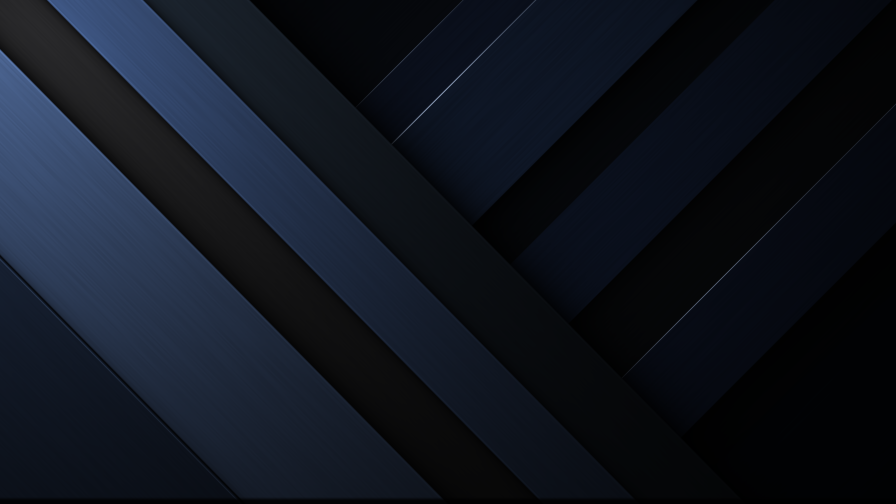
Reproduce this background procedurally as a Shadertoy shader.

```glsl
// Dark navy and charcoal diagonal panels, layered with shadows and thin lit edges.

float hash(vec2 p) {
    vec3 q = fract(p.xyx * vec3(0.1031, 0.1030, 0.0973));
    q += dot(q, q.yzx + 33.33);
    return fract((q.x + q.y) * q.z);
}

float noise(vec2 p) {
    vec2 i = floor(p), f = fract(p);
    f = f * f * (3.0 - 2.0 * f);
    return mix(mix(hash(i), hash(i + vec2(1, 0)), f.x),
               mix(hash(i + vec2(0, 1)), hash(i + vec2(1, 1)), f.x), f.y);
}

// Lays a panel over all positions below the edge; it shades what lies beyond.
void layPanel(inout vec3 color, float pos, float edge, vec3 panel, float shade, float reach) {
    float d = pos - edge;
    float aa = 1.2 / iResolution.y;
    color *= 1.0 - shade * exp(-max(d, 0.0) / reach);
    color = mix(panel, color, smoothstep(-aa, aa, d));
}

float hairline(float d, float width) {
    float w = max(width, 0.8 / iResolution.y);
    return exp(-d * d / (w * w));
}

void mainImage(out vec4 fragColor, in vec2 fragCoord) {
    vec2 p = fragCoord / iResolution.y;
    p.y = 1.0 - p.y;                     // measured down from the top
    float u = p.x - 0.985 * p.y;         // across the falling panels
    float v = p.x + p.y;                 // across the rising panels

    // Rising panels, laid from right to left
    vec3 rising = vec3(0.010, 0.017, 0.031);
    layPanel(rising, v, 2.340, vec3(0.011, 0.013, 0.019), 0.3, 0.02);
    layPanel(rising, v, 2.219, vec3(0.033, 0.052, 0.098), 0.7, 0.05);
    layPanel(rising, v, 1.984, vec3(0.024, 0.029, 0.036), 0.0, 0.02);
    layPanel(rising, v, 1.770, vec3(0.039, 0.062, 0.112), 0.7, 0.05);
    layPanel(rising, v, 1.537, vec3(0.020, 0.027, 0.038), 0.0, 0.02);
    layPanel(rising, v, 1.384, vec3(0.052, 0.082, 0.138), 0.8, 0.06);
    layPanel(rising, v, 1.063, vec3(0.040, 0.061, 0.110), 0.0, 0.02);
    layPanel(rising, v, 0.919, vec3(0.024, 0.033, 0.050), 0.0, 0.02);
    rising *= 0.93 + 0.14 * noise(vec2(v * 260.0, u * 7.0));

    // Darkening toward the right side and corners
    vec2 away = (p - vec2(1.02, 0.32)) * vec2(1.0, 0.9);
    rising *= 0.25 + 0.8 * exp(-1.7 * dot(away, away));

    // Thin lit edges, brightest midway along
    float glint = exp(-pow((u - 0.66) / 0.22, 2.0));
    rising += vec3(0.25, 0.28, 0.33) * hairline(v - 0.919, 0.0015) * (0.25 + 0.4 * glint);
    rising += vec3(0.50, 0.54, 0.60) * hairline(v - 1.063, 0.0018) * (0.3 + 0.7 * glint);
    rising += vec3(0.28, 0.31, 0.36) * hairline(v - 1.984, 0.0015)
            * (0.3 + 0.7 * exp(-pow((u - 0.85) / 0.3, 2.0)));

    // Light from the upper left, with brushed grain along the panels
    float dist = length(p - vec2(0.0, 0.1));
    float light = 0.07 + 0.95 * exp(-0.9 * dist - 0.55 * dist * dist);
    light *= 0.96 + 0.08 * noise(vec2(u * 260.0, v * 7.0));

    // Falling panels, laid from right to left
    vec3 color = rising;
    vec3 charcoal = vec3(0.170, 0.170, 0.178) * light;
    charcoal *= 1.0 - 0.65 * exp(-abs(0.093 - u) / 0.012);
    layPanel(color, u, 0.495, vec3(0.145, 0.190, 0.245) * light, 0.8, 0.06);
    layPanel(color, u, 0.284, vec3(0.270, 0.375, 0.570) * light, 0.65, 0.015);
    layPanel(color, u, 0.093, charcoal, 0.0, 0.01);
    layPanel(color, u, -0.096, vec3(0.285, 0.380, 0.550) * light, 0.75, 0.03);
    layPanel(color, u, -0.500, vec3(0.130, 0.185, 0.285) * light, 0.25, 0.02);

    // Bevels and the seam in the lowest panel
    float bevels = hairline(u + 0.100, 0.002) + hairline(u - 0.097, 0.002)
                 + 0.7 * hairline(u - 0.280, 0.002) + 0.4 * hairline(u - 0.491, 0.002);
    color += vec3(0.06, 0.08, 0.11) * light * bevels;
    color *= 1.0 - 0.8 * hairline(u + 0.500, 0.003);
    color += vec3(0.12, 0.16, 0.22) * light * hairline(u + 0.507, 0.0018);

    // Dark rim along the bottom
    color *= 1.0 - 0.85 * smoothstep(0.985, 0.994, p.y);
    fragColor = vec4(max(color, 0.0), 1.0);
}
```
